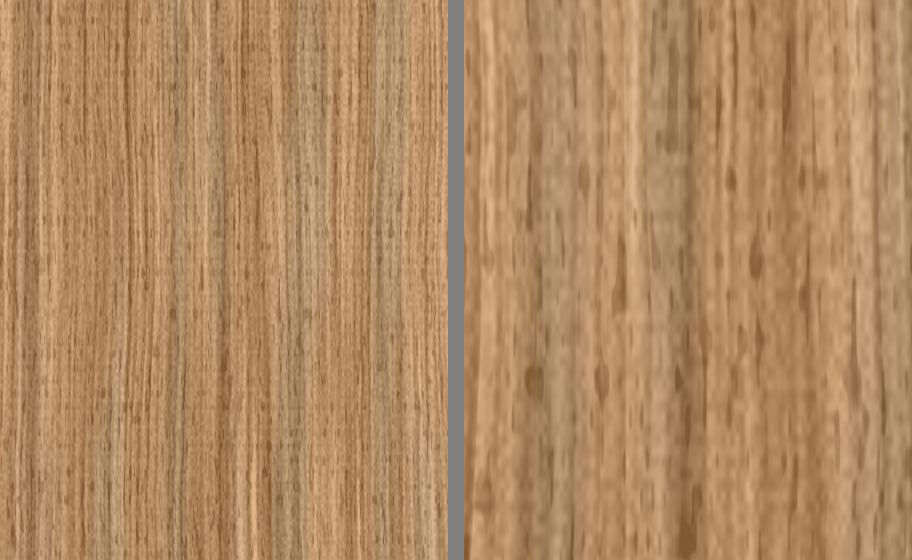
Left, the full canvas; right, a detail of the centre.
Reproduce this texture procedurally as a WebGL 2 fragment shader.

```glsl
#version 300 es
precision highp float;
// Straight-grained oak veneer: fine vertical growth lines, pores and fibres.

uniform vec2 u_resolution;
out vec4 fragColor;

const vec3 DARK_WOOD = vec3(0.54, 0.38, 0.22);
const vec3 LIGHT_WOOD = vec3(0.84, 0.68, 0.51);
const vec3 GREY_TINT = vec3(-0.025, 0.0, 0.025);

float hash(vec2 cell) {
    return fract(sin(dot(cell, vec2(127.1, 311.7))) * 43758.5453);
}

float valueNoise(vec2 p) {
    vec2 cell = floor(p);
    vec2 f = fract(p);
    vec2 s = f * f * (3.0 - 2.0 * f);
    float low = mix(hash(cell), hash(cell + vec2(1.0, 0.0)), s.x);
    float high = mix(hash(cell + vec2(0.0, 1.0)), hash(cell + vec2(1.0, 1.0)), s.x);
    return mix(low, high, s.y);
}

// Noise centred on zero, stretched by different frequencies on each axis.
float streak(vec2 p, vec2 frequency, float seed) {
    return valueNoise(p * frequency + seed * vec2(17.3, 9.7)) - 0.5;
}

// Slight fan towards the bottom plus a slow sideways wander.
vec2 bendGrain(vec2 p, float centre, float fan, float wander) {
    p.x += (p.x - centre) * (p.y - 0.5) * fan;
    p.x += wander * streak(p, vec2(7.0, 2.5), 1.0);
    p.x += 0.25 * wander * streak(p, vec2(30.0, 14.0), 2.0);
    return p;
}

// Dark late-wood edge of each growth ring, with uneven spacing and strength.
float growthLine(vec2 p, float ringsPerUnit) {
    float drift = 2.2 * streak(p, vec2(24.0, 0.9), 3.0);
    float phase = fract(p.x * ringsPerUnit + drift);
    float band = smoothstep(0.4, 0.82, phase) * (1.0 - smoothstep(0.86, 1.0, phase));
    float strength = 0.5 + streak(p, vec2(50.0, 2.2), 4.0);
    return band * strength;
}

// Short dark dashes of open pores.
float pores(vec2 p, vec2 frequency) {
    return smoothstep(0.18, 0.38, streak(p, frequency, 5.0));
}

void main() {
    vec2 uv = gl_FragCoord.xy / u_resolution.y;
    float centre = 0.5 * u_resolution.x / u_resolution.y;
    vec2 p = bendGrain(uv, centre, 0.03, 0.012);

    // Streaks from broad bands down to single fibres
    float tone = 0.66;
    tone += 0.35 * streak(p, vec2(40.0, 1.1), 6.0);
    tone += 0.50 * streak(p, vec2(112.0, 1.8), 7.0);
    tone += 0.50 * streak(p, vec2(237.0, 4.0), 8.0);
    tone += 0.35 * streak(p, vec2(370.0, 150.0), 9.0);

    // Growth lines and pores
    tone -= 0.42 * growthLine(p, 63.0);
    tone -= 0.35 * pores(p, vec2(290.0, 42.0));

    // Wood colour with patches of cooler, greyer bands
    vec3 colour = mix(DARK_WOOD, LIGHT_WOOD, clamp(tone, -0.1, 1.1));
    float grey = smoothstep(0.0, 0.35, streak(p, vec2(28.0, 1.5), 10.0));
    colour += GREY_TINT * grey;

    fragColor = vec4(colour, 1.0);
}
```
